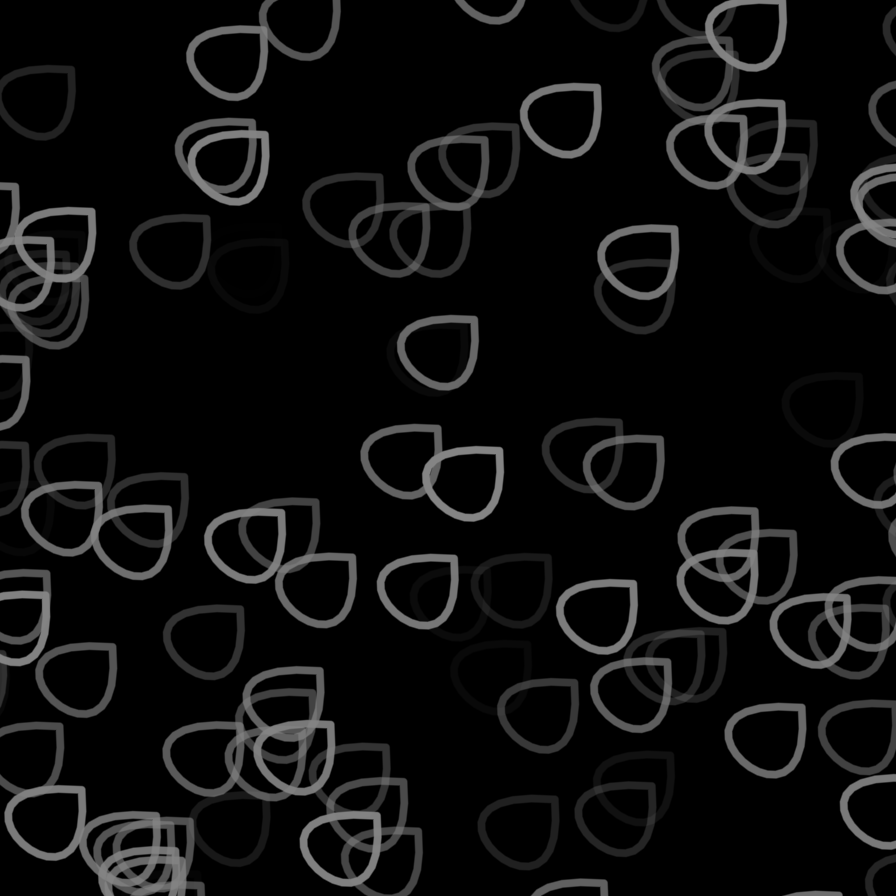
Give the GLSL for this pattern, as a Shadertoy shader.

```glsl
const int DROP_COUNT = 115;
const int CURVE_STEPS = 20;
const float STROKE_RADIUS = 0.0043;
const vec3 STROKE_COLOR = vec3(0.52);

// Control handles of the closed loop, relative to its sharp tip
const vec2 HANDLE_LEFT = vec2(-0.193, 0.017);
const vec2 HANDLE_DOWN = vec2(0.017, -0.177);

// Rough middle of a drop and a radius that encloses its stroke
const vec2 DROP_CENTER = vec2(-0.04, -0.036);
const float DROP_BOUND = 0.07;

// Three random values in 0..1 from one number
vec3 hash31(float n) {
    vec3 p = fract(vec3(n) * vec3(0.1031, 0.1030, 0.0973));
    p += dot(p, p.yzx + 33.33);
    return fract((p.xxy + p.yzz) * p.zyx);
}

float segmentDistance(vec2 p, vec2 a, vec2 b) {
    vec2 pa = p - a;
    vec2 ba = b - a;
    float h = clamp(dot(pa, ba) / dot(ba, ba), 0.0, 1.0);
    return length(pa - ba * h);
}

// Cubic Bezier that starts and ends at the origin
vec2 loopPoint(float t, vec2 handleA, vec2 handleB) {
    float s = 1.0 - t;
    return 3.0 * s * t * (s * handleA + t * handleB);
}

float loopDistance(vec2 p, vec2 handleA, vec2 handleB) {
    float d = 1.0;
    vec2 previous = vec2(0.0);
    for (int i = 1; i <= CURVE_STEPS; i++) {
        float t = float(i) / float(CURVE_STEPS);
        vec2 current = loopPoint(t, handleA, handleB);
        d = min(d, segmentDistance(p, previous, current));
        previous = current;
    }
    return d;
}

float strokeMask(float d, float radius, float pixel) {
    return 1.0 - smoothstep(radius - pixel, radius + pixel, d);
}

void mainImage(out vec4 fragColor, in vec2 fragCoord) {
    float pixel = 1.0 / iResolution.y;
    vec2 uv = fragCoord * pixel;
    vec2 spread = vec2(iResolution.x * pixel, 1.0) + vec2(0.085, 0.078);
    vec3 color = vec3(0.0);

    // Layer translucent outlines, each with its own opacity
    for (int i = 0; i < DROP_COUNT; i++) {
        vec3 rnd = hash31(float(i) * 7.31 + 19.7);
        vec2 p = uv - rnd.xy * spread;
        if (length(p - DROP_CENTER) > DROP_BOUND) continue;

        float d = loopDistance(p, HANDLE_LEFT, HANDLE_DOWN);
        float mask = strokeMask(d, STROKE_RADIUS, pixel);
        color = mix(color, STROKE_COLOR, mask * rnd.z);
    }

    fragColor = vec4(color, 1.0);
}
```
